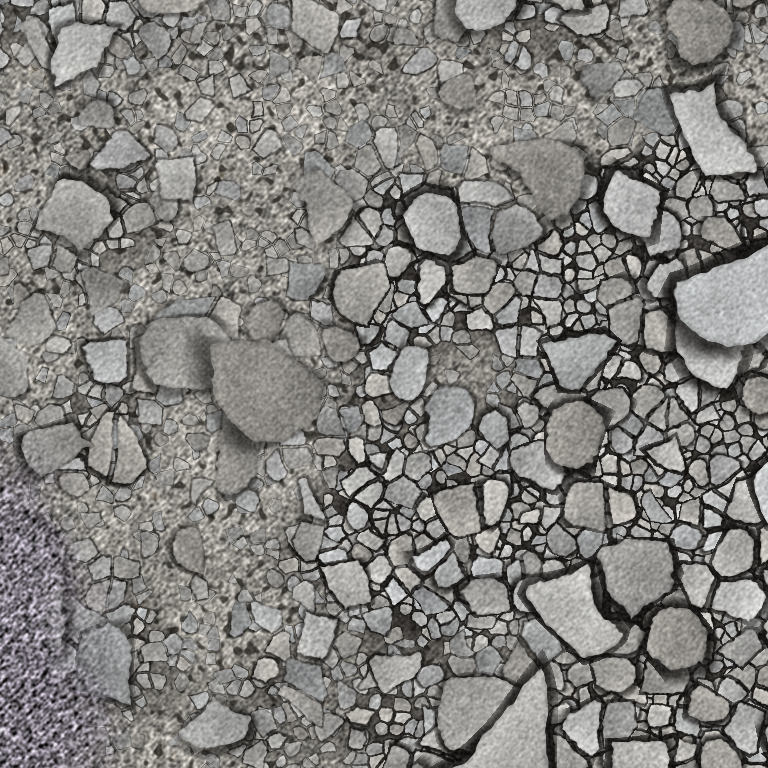
A WebGL 1 fragment shader for this texture:

```glsl
precision highp float;
// Grey gravel: gritty, streaked ground under broken stones with dark crevices.
// Five layers of warped Voronoi cells, from pebbles to slabs, are laid over
// gradient-noise grit; a density mask packs them tightly towards the right.
uniform vec2 u_resolution;

vec2 hash2(vec2 p) {
  p = vec2(dot(p, vec2(127.1, 311.7)), dot(p, vec2(269.5, 183.3)));
  return fract(sin(p) * 43758.545);
}

float corner(vec2 cell, vec2 f, vec2 o) {
  return dot(hash2(cell + o) * 2.0 - 1.0, f - o);
}

// Gradient noise, roughly -0.7 to 0.7
float noise(vec2 p) {
  vec2 i = floor(p), f = fract(p);
  vec2 u = f * f * f * (f * (f * 6.0 - 15.0) + 10.0);
  return mix(mix(corner(i, f, vec2(0.0, 0.0)), corner(i, f, vec2(1.0, 0.0)), u.x),
             mix(corner(i, f, vec2(0.0, 1.0)), corner(i, f, vec2(1.0, 1.0)), u.x), u.y);
}

float fbm(vec2 p) {
  float sum = 0.0, amp = 0.6;
  for (int i = 0; i < 4; i++) {
    sum += amp * noise(p);
    p = p * 2.03 + 17.0;
    amp *= 0.55;
  }
  return sum;
}

// Voronoi: x = distance to cell border, y = cell id, zw = vector to centre
vec4 cells(vec2 p) {
  vec2 base = floor(p), nearest = base, toCentre = vec2(9.0);
  for (int y = -1; y <= 1; y++)
    for (int x = -1; x <= 1; x++) {
      vec2 c = base + vec2(float(x), float(y));
      vec2 r = c + 0.05 + 0.9 * hash2(c) - p;
      if (dot(r, r) < dot(toCentre, toCentre)) { toCentre = r; nearest = c; }
    }
  float border = 9.0;
  for (int y = -2; y <= 2; y++)
    for (int x = -2; x <= 2; x++) {
      vec2 c = nearest + vec2(float(x), float(y));
      vec2 r = c + 0.05 + 0.9 * hash2(c) - p;
      vec2 across = r - toCentre;
      if (dot(across, across) > 0.0001)
        border = min(border, dot(0.5 * (toCentre + r), normalize(across)));
    }
  return vec4(border, hash2(nearest + 41.0).x, toCentre);
}

// How tightly stones are packed: dense right of centre, patchy elsewhere
float packing(vec2 uv) {
  float right = smoothstep(0.38, 0.64, uv.x + 0.5 * noise(uv * 5.0));
  float below = 1.0 - smoothstep(0.68, 0.84, uv.y + 0.3 * noise(uv * 6.0 + 9.0));
  float patches = 0.55 * smoothstep(0.0, 0.3, noise(uv * 4.5 + 3.0));
  return max(right * below, patches);
}

void layStones(inout vec3 color, vec2 uv, float level, float grit) {
  float scale = 52.0 * pow(0.58, level);
  float pixel = scale / u_resolution.y;
  vec2 warp = vec2(noise(uv * scale * 0.7 + 5.0), noise(uv * scale * 0.7 + 31.0));
  vec2 p = uv * scale + 0.45 * warp + level * 13.7;
  vec4 cell = cells(p);
  float id = cell.y, tone = fract(id * 57.3), turn = 6.283 * fract(id * 91.7);

  // Presence is decided at the stone's centre so that stones stay whole
  float density = packing((p + cell.zw - level * 13.7) / scale);
  float cover = mix(0.36 * pow(0.6, level), 0.95 - 0.22 * level, density);
  if (id > cover) return;

  // Outline: chipped polygon, rounded off more on some stones
  float gap = 0.035 + 0.07 * tone + 0.12 * max(0.0, noise(uv * 14.0));
  float d = min(cell.x - gap, 0.45 + 0.35 * fract(id * 23.1) - length(cell.zw));
  d += 0.07 * noise(p * 5.0) + 0.03 * noise(p * 13.0);

  // Crevice around the stone, then the stone itself
  float depth = clamp(0.5 + 0.35 * density + 0.7 * noise(uv * 17.0 + 8.0), 0.0, 0.95);
  float fade = mix(smoothstep(0.0, 0.06, cell.x), 1.0, density);
  color = mix(color, vec3(0.085, 0.078, 0.07), depth * fade * smoothstep(-0.22, -0.02, d));
  float light = mix(0.57, 0.76, tone);
  light += 0.14 * dot(cell.zw, vec2(cos(turn), sin(turn)));
  light += 0.26 * grit + 0.16 * fbm(p * 2.5);
  light += 0.06 * exp(-14.0 * max(d, 0.0)) - 0.12 * (1.0 - smoothstep(0.0, 0.05, d));
  vec3 tint = mix(vec3(1.01, 0.99, 0.955), vec3(0.985, 1.0, 1.005), fract(id * 37.9));
  float body = smoothstep(-0.7 * pixel, 0.7 * pixel, d);
  color = mix(color, light * tint, body * mix(0.86, 1.0, density));
}

void main() {
  vec2 uv = gl_FragCoord.xy / u_resolution.y;
  vec2 slant = vec2(uv.x + uv.y, uv.y - uv.x) * 0.707;
  float grit = 0.6 * noise(slant * vec2(95.0, 230.0)) + 0.6 * noise(uv * 190.0 + 7.0);

  // Dusty ground with dark specks, ochre stains and shadow below packed stones
  float ground = 0.6 + 0.65 * grit + 0.28 * fbm(uv * 9.0) + 0.25 * noise(uv * 65.0);
  vec3 color = ground * vec3(1.0, 0.98, 0.94);
  float specks = smoothstep(0.12, 0.36, noise(uv * 75.0 + 3.0) + 0.35 * noise(uv * 8.0));
  color = mix(color, vec3(0.16, 0.15, 0.13), 0.8 * specks);
  float stain = smoothstep(0.25, 0.5, fbm(uv * 12.0 + 50.0));
  color *= mix(vec3(1.0), vec3(0.95, 0.8, 0.6), stain);
  color = mix(color, vec3(0.1, 0.09, 0.08), 0.8 * packing(uv));

  for (int i = 0; i < 5; i++) layStones(color, uv, float(i), grit);

  // Dark, violet, coarse grit in the lower left
  float reach = uv.x + 0.3 * max(0.0, uv.y - 0.12) + 0.12 * fbm(uv * 10.0);
  float violet = (1.0 - smoothstep(0.06, 0.17, reach)) * (1.0 - smoothstep(0.3, 0.5, uv.y));
  float coarse = 0.46 + 1.1 * grit + 0.5 * noise(slant * vec2(60.0, 120.0));
  color = mix(color, coarse * vec3(1.0, 0.95, 1.04), 0.9 * violet);

  // Overall fine grain
  color += 0.12 * noise(uv * 240.0 + 19.0);
  gl_FragColor = vec4(clamp(color, 0.04, 0.9), 1.0);
}
```
